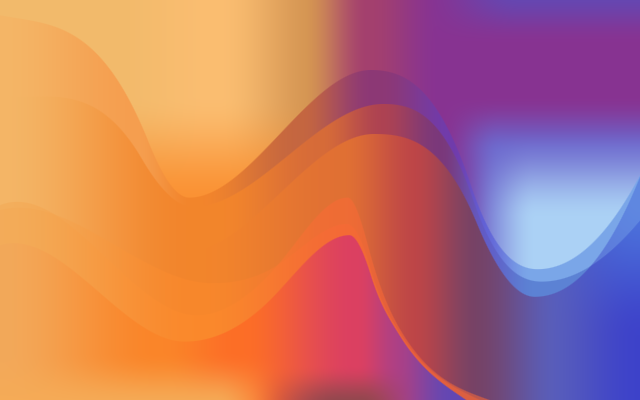
Reproduce this background procedurally as a WebGL 2 fragment shader.

```glsl
#version 300 es
precision highp float;
// Overlapping translucent waves over a soft amber, violet and sky gradient.
// Each wave edge is a Hermite curve; each layer is a horizontal colour ramp.
// All lengths live on a grid 16 units wide and 10 units high.
uniform vec2 u_resolution;
out vec4 fragColor;

const vec3 AMBER = vec3(.955, .71, .40);
const vec3 ORANGE = vec3(.95, .52, .17);
const vec3 VIOLET = vec3(.53, .20, .57);
const vec3 INDIGO = vec3(.39, .28, .70);
const vec3 SKY = vec3(.67, .82, .96);

// Smooth step that also accepts descending edges
float ease(float a, float b, float x) {
  float t = clamp((x - a) / (b - a), 0.0, 1.0);
  return t * t * (3.0 - 2.0 * t);
}

// Shift a ramp to its next colour between a and b
vec3 toward(vec3 c, vec3 next, float a, float b, float x) {
  return mix(c, next, ease(a, b, x));
}

// Cubic span between two knots (x, height, slope)
float hermite(vec3 a, vec3 b, float x) {
  float w = b.x - a.x;
  float t = clamp((x - a.x) / w, 0.0, 1.0);
  float s = 1.0 - t;
  return mix(a.y, b.y, t * t * (3.0 - 2.0 * t)) + w * t * s * (a.z * s - b.z * t);
}

float wave(float x, vec3 k[7]) {
  float y = k[0].y;
  for (int i = 0; i < 6; i++)
    if (x >= k[i].x) y = hermite(k[i], k[i + 1], x);
  return y;
}

// Antialiased coverage of the area below a wave
float below(vec2 p, vec3 k[7]) {
  float d = wave(p.x, k) - p.y;
  return clamp(0.5 + d / max(fwidth(d), 1e-4), 0.0, 1.0);
}

vec3 backdrop(vec2 p) {
  vec3 c = toward(vec3(.95, .73, .42), vec3(.98, .74, .44), 3.0, 5.2, p.x);
  c = toward(c, vec3(.83, .58, .32), 5.5, 8.0, p.x);
  c = mix(c, vec3(.98, .57, .20), ease(7.6, 4.9, p.y) * ease(9.0, 6.5, p.x));
  c = toward(c, vec3(.64, .25, .43), 7.6, 9.2, p.x);
  c = toward(c, VIOLET, 9.2, 11.0, p.x);
  // Cool top edge and the bright pool of sky
  c = mix(c, INDIGO, ease(8.9, 10.2, p.y) * ease(10.5, 13.0, p.x));
  c = mix(c, vec3(.42, .40, .80), ease(7.6, 6.2, p.y) * ease(11.0, 12.5, p.x));
  return mix(c, SKY, ease(6.8, 4.5, p.y) * ease(11.6, 13.4, p.x));
}

vec3 rimColor(float x) {
  vec3 c = toward(AMBER, vec3(.96, .62, .31), 0.0, 3.4, x);
  c = toward(c, ORANGE, 3.4, 4.8, x);
  c = toward(c, vec3(.77, .40, .25), 5.0, 7.5, x);
  c = toward(c, vec3(.55, .22, .46), 7.5, 9.3, x);
  c = toward(c, vec3(.44, .23, .67), 9.5, 11.3, x);
  c = toward(c, vec3(.38, .38, .84), 11.3, 12.2, x);
  return toward(c, vec3(.48, .65, .91), 12.0, 13.3, x);
}

vec3 bandColor(float x) {
  vec3 c = toward(AMBER, ORANGE, 0.0, 4.8, x);
  c = toward(c, vec3(.84, .42, .22), 5.5, 8.0, x);
  c = toward(c, vec3(.68, .26, .32), 8.0, 9.6, x);
  c = toward(c, vec3(.48, .22, .48), 9.5, 11.0, x);
  c = toward(c, vec3(.38, .36, .78), 11.0, 12.2, x);
  return toward(c, vec3(.36, .51, .83), 12.0, 13.4, x);
}

vec3 bodyColor(vec2 p) {
  vec3 c = toward(AMBER, ORANGE, 0.0, 4.8, p.x);
  c = toward(c, vec3(.88, .44, .20), 5.0, 8.5, p.x);
  c = toward(c, vec3(.74, .27, .28), 8.5, 10.5, p.x);
  c = toward(c, vec3(.46, .26, .40), 10.3, 12.0, p.x);
  c = toward(c, vec3(.35, .37, .73), 11.8, 14.0, p.x);
  c = toward(c, vec3(.24, .26, .79), 13.5, 16.0, p.x);
  return mix(c, vec3(.30, .45, .86), ease(1.5, 5.0, p.y) * ease(13.2, 16.0, p.x));
}

vec3 baseColor(vec2 p) {
  vec3 c = toward(vec3(.95, .66, .35), vec3(.98, .52, .16), 0.0, 4.0, p.x);
  c = toward(c, vec3(.99, .43, .15), 4.0, 6.0, p.x);
  c = toward(c, vec3(.86, .25, .38), 6.0, 8.9, p.x);
  c = toward(c, vec3(.68, .25, .52), 8.9, 10.0, p.x);
  c = toward(c, INDIGO, 9.8, 11.3, p.x);
  // Pale glow and dusk along the floor
  c = mix(c, vec3(.96, .67, .34), ease(1.2, -.2, p.y) * ease(7.2, 5.4, p.x));
  return mix(c, vec3(.55, .28, .30), ease(.9, -.2, p.y) * ease(6.2, 8.5, p.x) * ease(10.5, 9.0, p.x));
}

void main() {
  vec2 p = gl_FragCoord.xy / u_resolution * vec2(16.0, 10.0);
  // Wave edges, from the highest to the lowest
  float rim = below(p, vec3[7](vec3(0, 9.62, -.2), vec3(3.71, 6.46, -2.5), vec3(4.73, 5.06, 0), vec3(9.27, 8.25, 0), vec3(11.77, 5.38, -3), vec3(13.44, 3.27, 0), vec3(16, 5.62, 1.9)));
  float band = below(p, vec3[7](vec3(0, 7.6, -.1), vec3(3.54, 6.04, -1.7), vec3(4.83, 4.83, 0), vec3(9.58, 7.4, 0), vec3(11.83, 5, -2.9), vec3(13.54, 2.96, 0), vec3(16, 4.48, 1.2)));
  float body = below(p, vec3[7](vec3(0, 6.21, .2), vec3(3.58, 5.37, -2.5), vec3(4.67, 3.71, 0), vec3(9.35, 6.65, 0), vec3(11.92, 4.42, -2.4), vec3(13.37, 2.58, 0), vec3(16, 5.58, 2.5)));
  float crest = below(p, vec3[7](vec3(0, 4.87, .4), vec3(4.92, 2.12, 0), vec3(6.94, 3.37, 1.15), vec3(8.69, 5.06, 0), vec3(9.23, 3.75, -3.7), vec3(10, 1.77, -1.7), vec3(12.5, -.1, -.4)));
  float fold = below(p, vec3[7](vec3(0, 4.75, .25), vec3(5.31, 2.92, 0), vec3(6.87, 3.33, .6), vec3(8.67, 4.4, 0), vec3(9.25, 3.33, -3.5), vec3(10, 1.67, -1.6), vec3(12.2, -.1, -.5)));
  float base = below(p, vec3[7](vec3(0, 3.87, .3), vec3(4.62, 1.46, 0), vec3(6.87, 2.62, 1.05), vec3(8.73, 4.12, 0), vec3(9.27, 3.12, -3.2), vec3(10, 1.6, -1.6), vec3(11.8, -.1, -.7)));

  // Paint back to front
  vec3 c = mix(backdrop(p), rimColor(p.x), rim);
  c = mix(c, bandColor(p.x), band);
  c = mix(c, bodyColor(p), body * mix(0.6, 1.0, band));
  vec3 glow = toward(vec3(.95, .66, .33), vec3(.99, .54, .17), 0.0, 5.0, p.x);
  glow = toward(glow, vec3(.98, .41, .21), 5.0, 8.5, p.x);
  c = mix(c, glow, 0.55 * crest);
  c = mix(c, glow, 0.45 * fold);
  c = mix(c, baseColor(p), base);
  fragColor = vec4(c, 1.0);
}
```
